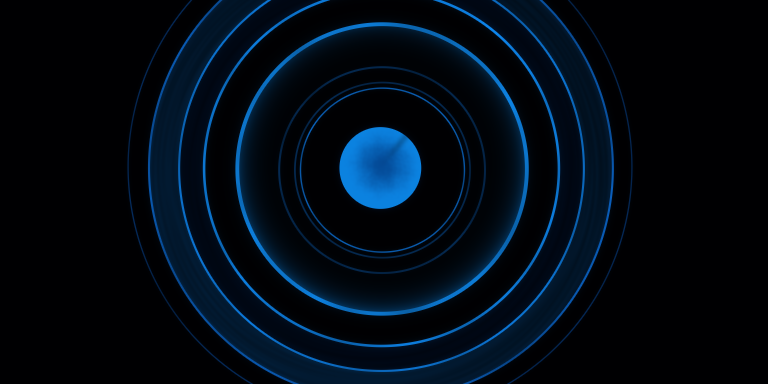
A Shadertoy shader for this background:

```glsl
const vec3 BACKDROP = vec3(0.0, 0.0, 0.007);
const vec3 BAND_TEAL = vec3(0.006, 0.085, 0.155);
const vec3 BAND_NAVY = vec3(0.0, 0.026, 0.066);
const vec3 GLOW_BLUE = vec3(0.01, 0.16, 0.28);
const vec3 LINE_BLUE = vec3(0.05, 0.50, 0.87);
const vec3 LINE_DEEP = vec3(0.03, 0.28, 0.66);
const vec3 DISC_EDGE = vec3(0.045, 0.51, 0.88);
const vec3 DISC_CORE = vec3(0.015, 0.29, 0.59);

const int RING_COUNT = 8;

// Each ring: centre x, centre y, radius, half width
const vec4 RINGS[RING_COUNT] = vec4[](
    vec4(-0.004, 0.057, 0.2135, 0.0018),
    vec4(-0.004, 0.057, 0.228, 0.0022),
    vec4(-0.005, 0.057, 0.268, 0.0026),
    vec4(-0.005, 0.060, 0.377, 0.0050),
    vec4(-0.0065, 0.061, 0.462, 0.0033),
    vec4(-0.0065, 0.061, 0.527, 0.0027),
    vec4(-0.008, 0.0625, 0.604, 0.0027),
    vec4(-0.0104, 0.065, 0.656, 0.0017));
const float RING_GAIN[RING_COUNT] = float[](0.8, 0.38, 0.36, 0.88, 0.95, 0.95, 0.85, 0.45);
const float RING_DEPTH[RING_COUNT] = float[](0.4, 0.5, 0.5, 0.0, 0.1, 0.2, 0.55, 0.8);

vec2 hashGradient(vec2 cell) {
    float h = fract(sin(dot(cell, vec2(127.1, 311.7))) * 43758.5);
    return vec2(cos(6.2832 * h), sin(6.2832 * h));
}

float gradientNoise(vec2 p) {
    vec2 i = floor(p), f = fract(p);
    vec2 u = f * f * f * (f * (f * 6.0 - 15.0) + 10.0);
    vec2 e = vec2(0.0, 1.0);
    float low = mix(dot(hashGradient(i), f),
                    dot(hashGradient(i + e.yx), f - e.yx), u.x);
    float high = mix(dot(hashGradient(i + e.xy), f - e.xy),
                     dot(hashGradient(i + e.yy), f - e.yy), u.x);
    return mix(low, high, u.y);
}

float circleDistance(vec2 p, vec3 circle) {
    return length(p - circle.xy) - circle.z;
}

float insideMask(float d, float pixel) {
    return clamp(0.5 - d / pixel, 0.0, 1.0);
}

// Share of a pixel covered by a line, so thin lines dim evenly
float lineCoverage(float d, float halfWidth, float pixel) {
    float covered = min(d + 0.5 * pixel, halfWidth) - max(d - 0.5 * pixel, -halfWidth);
    return clamp(covered / pixel, 0.0, 1.0);
}

float bandMask(vec2 p, vec3 inner, vec3 outer, float pixel) {
    return insideMask(circleDistance(p, outer), pixel)
         * (1.0 - insideMask(circleDistance(p, inner), pixel));
}

// Light that fades from the rim towards the centre
float innerGlow(float d, float reach, float pixel) {
    return exp(d / reach) * insideMask(d, pixel);
}

vec3 discColor(vec2 q, float radius) {
    float r = length(q - vec2(0.006, 0.008)) / radius;
    float mottling = gradientNoise(q * 35.0) * 0.10 + gradientNoise(q * 110.0) * 0.05;
    vec3 color = mix(DISC_CORE, DISC_EDGE, smoothstep(0.0, 0.95, r + mottling));
    float streak = exp(-pow((q.x - q.y * 0.8) / 0.012, 2.0)) * smoothstep(0.0, 0.08, q.y);
    return color * (1.0 - 0.22 * streak);
}

void mainImage(out vec4 fragColor, in vec2 fragCoord) {
    float pixel = 1.0 / iResolution.y;
    vec2 p = (fragCoord - 0.5 * iResolution.xy) * pixel;
    vec2 q = p - vec2(-0.007, 0.061);
    float r = length(q);
    vec2 dir = q / max(r, 0.001);

    // Brushed streaks following the rings
    float streaks = gradientNoise(dir * 2.0 + vec2(r * 90.0, r * 37.0));
    float lowerLeft = dot(dir, vec2(-0.7, -0.7));

    // Filled bands
    vec3 color = BACKDROP;
    float tealBand = bandMask(p, RINGS[5].xyz, RINGS[6].xyz, pixel);
    float navyBand = bandMask(p, RINGS[4].xyz, RINGS[5].xyz, pixel);
    color += BAND_TEAL * tealBand * (0.95 + 0.18 * lowerLeft + 0.3 * streaks);
    color += BAND_NAVY * navyBand * (1.0 + 0.25 * streaks);

    // Glow within the broad ring
    float rim = circleDistance(p, RINGS[3].xyz);
    float glowShape = 0.85 - 0.25 * dir.y + 0.12 * abs(dir.x);
    color += GLOW_BLUE * innerGlow(rim, 0.032, pixel) * glowShape;

    // Ring lines with a faint halo
    for (int i = 0; i < RING_COUNT; i++) {
        float d = circleDistance(p, RINGS[i].xyz);
        float halfWidth = RINGS[i].w;
        float variation = 1.0 + 0.3 * gradientNoise(dir * 3.0 + float(i) * 7.3);
        vec3 lineColor = mix(LINE_BLUE, LINE_DEEP, RING_DEPTH[i]) * RING_GAIN[i] * variation;
        color += lineColor * 0.13 * exp(-abs(d) / (halfWidth * 2.2));
        color = mix(color, lineColor, lineCoverage(d, halfWidth, pixel));
    }

    // Central disc
    vec3 disc = vec3(-0.0095, 0.0625, 0.1065);
    float discEdge = circleDistance(p, disc);
    color += LINE_DEEP * 0.12 * exp(-max(discEdge, 0.0) / 0.006);
    color = mix(color, discColor(p - disc.xy, disc.z), insideMask(discEdge, pixel));

    fragColor = vec4(clamp(color, 0.0, 1.0), 1.0);
}
```
